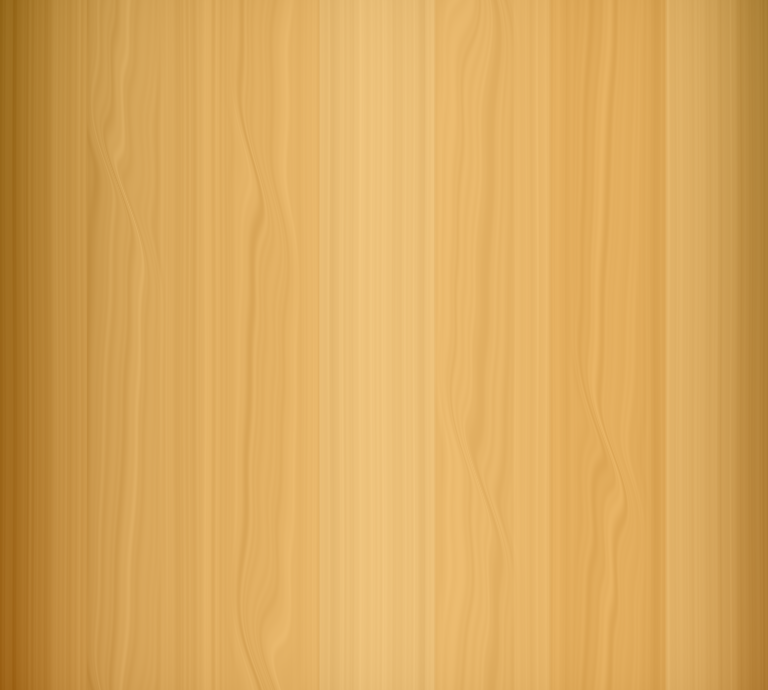
A Shadertoy shader for this texture:

```glsl
// Layered sines with wobbling phase: irregular streaks across x
float streaks(float x, float freq, float seed, int layers) {
    float sum = 0.0, amp = 1.0;
    for (int i = 0; i < layers; i++) {
        float phase = seed * (2.3 + float(i));
        sum += amp * sin(x * freq + phase + 1.4 * sin(x * freq * 0.37 + phase * 1.7));
        freq *= 1.57;
        amp *= 0.86;
    }
    return sum;
}

// Bends the fibres sideways into waves and occasional folds
vec2 bendFibres(vec2 p, float strength, float seed) {
    float knot = 0.5 + 0.7 * pow(0.5 + 0.5 * sin(p.y * 7.0 + seed * 2.1), 2.0);
    for (int i = 1; i <= 4; i++) {
        float n = float(i);
        p.x += 0.019 * strength * knot / n * sin(8.3 * n * p.y + 17.0 * n * p.x + seed * n);
        p.y += 0.02 * strength * sin(28.0 * p.x + 5.0 * p.y + seed);
    }
    return p;
}

void mainImage(out vec4 fragColor, in vec2 fragCoord) {
    vec2 uv = fragCoord / iResolution.xy;

    // Per plank: paleness, waviness, centre of the wavy figure
    vec3 planks[7] = vec3[7](
        vec3(-0.15, 0.0, 0.5), vec3(0.1, 1.0, 0.32), vec3(-0.05, 0.85, 0.55),
        vec3(0.9, 0.0, 0.5), vec3(0.0, 1.0, 0.36), vec3(-0.6, 0.9, 0.5),
        vec3(0.4, 0.0, 0.5));
    float across = (uv.x - 0.113) / 0.1505 + 1.0;
    int id = clamp(int(floor(across)), 0, 6);
    float local = across - float(id);
    float seed = float(id) * 2.7 + 1.3;
    vec3 plank = planks[id];
    float paleness = mix(planks[max(id - 1, 0)].x, plank.x, smoothstep(0.0, 0.025, local));

    // Straight grain, giving way to wavy figure near the plank heart
    float offset = (local - plank.z) / 0.32;
    float figure = plank.y * exp(-offset * offset);
    vec2 bent = bendFibres(uv, figure, seed);
    float drift = 0.0006 * sin(uv.y * 9.0 + seed);
    float straight = streaks(uv.x + drift, 130.0, seed, 6);
    straight *= 0.85 + 0.15 * sin(uv.y * 6.0 + uv.x * 140.0);
    float wavy = streaks(bent.x, 115.0, seed + 4.0, 5);
    float grain = mix(straight * 0.0105, wavy * 0.0115, smoothstep(0.1, 0.7, figure));
    grain += 0.008 * sin(bent.x * 48.0 + seed * 3.0);

    // Shadow toward the sides, fainter at top and bottom
    float side = 0.30 * exp(-uv.x / 0.13) + 0.25 * exp((uv.x - 1.0) / 0.07);
    float ends = 0.025 * (exp(-uv.y / 0.06) + exp((uv.y - 1.0) / 0.08));

    vec3 wood = vec3(0.912, 0.718, 0.418);
    wood += vec3(0.02, 0.045, 0.068) * paleness;
    wood += vec3(0.85, 1.0, 1.1) * grain * (1.0 + 1.5 * side);
    wood -= side + ends;
    wood += vec3(0.1, -0.08, -0.06) * side * (0.6 - uv.y);
    fragColor = vec4(clamp(wood, 0.0, 1.0), 1.0);
}
```
